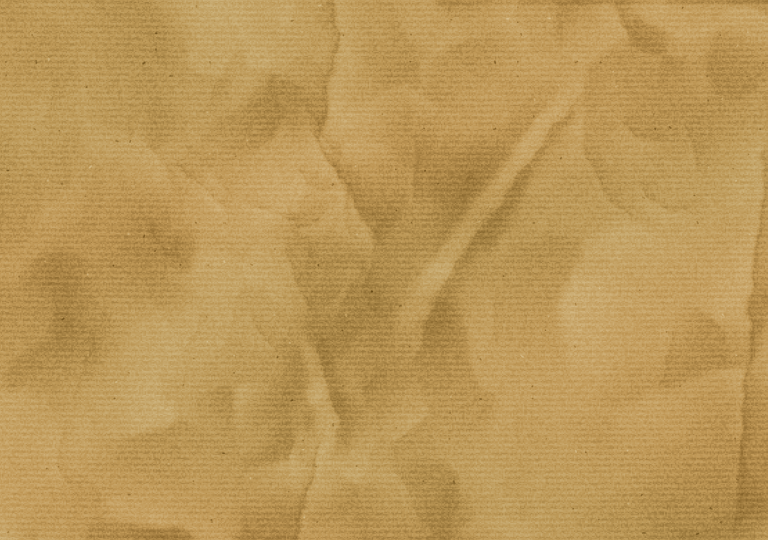
Give the GLSL for this texture, as a Shadertoy shader.

```glsl
// Creased brown kraft paper: fine horizontal ribs, fibre grain and specks.
// Layered sines give the broad shading, smooth cellular noise the crumpled
// facets, and bent line distances the long folds and small wrinkles.

#define RIBS 90.0
#define RIB_DEPTH 0.26
#define GRAIN_DEPTH 1.1
#define WAVE_DEPTH 0.24
#define FACET_DEPTH 1.15
#define FOLD_DEPTH 0.9
#define WRINKLES 46
#define SPECK_GRID 40.0
#define SPECK_SHARE 0.08
#define DARK_KRAFT vec3(0.63, 0.49, 0.25)
#define MID_KRAFT vec3(0.745, 0.595, 0.337)
#define PALE_KRAFT vec3(0.79, 0.668, 0.44)

float hash(vec2 p) {
    vec3 q = fract(p.xyx * 0.1031);
    q += dot(q, q.yzx + 33.33);
    return fract((q.x + q.y) * q.z);
}

vec2 hash2(vec2 p) {
    return vec2(hash(p), hash(p + 71.7));
}

float noise(vec2 p) {
    vec2 i = floor(p), f = fract(p);
    f = f * f * (3.0 - 2.0 * f);
    return mix(mix(hash(i), hash(i + vec2(1, 0)), f.x),
               mix(hash(i + vec2(0, 1)), hash(i + vec2(1, 1)), f.x), f.y);
}

// Broad undulation from turned and bent sines
float softWaves(vec2 p) {
    float sum = 0.0, amp = 1.0;
    p *= 5.0;
    for (int i = 0; i < 4; i++) {
        p = mat2(0.8, 0.6, -0.6, 0.8) * p * 1.6 + 1.7;
        sum += amp * sin(p.x + 1.3 * sin(p.y * 0.8));
        amp *= 0.62;
    }
    return sum;
}

// Tilted cells, blended so that their borders become creases
float facets(vec2 p, float sharpness) {
    vec2 cell = floor(p);
    float sum = 0.0, total = 1e-8;
    for (int y = -1; y <= 1; y++)
    for (int x = -1; x <= 1; x++) {
        vec2 id = cell + vec2(x, y);
        vec2 q = p - id - hash2(id + 50.0);
        float weight = exp(-sharpness * dot(q, q));
        sum += weight * dot(q, hash2(id + 90.0) * 2.0 - 1.0);
        total += weight;
    }
    return sum / total;
}

// Position along a bent line (x) and signed distance to its left (y)
vec2 alongLine(vec2 p, vec2 a, vec2 b, float bend) {
    vec2 ab = b - a, q = p - a;
    float t = dot(q, ab) / dot(ab, ab);
    float d = (ab.x * q.y - ab.y * q.x) / length(ab);
    return vec2(t, d - bend * sin(3.1416 * clamp(t, 0.0, 1.0)));
}

float taper(float t) {
    return smoothstep(0.0, 0.2, t) * smoothstep(1.0, 0.8, t);
}

// Sharp line, lit on its left and shaded on its right
float crease(vec2 p, vec2 a, vec2 b, float bend, float width) {
    vec2 l = alongLine(p, a, b, bend);
    float x = l.y / width;
    float sides = x / (0.4 + abs(x)) * exp(-0.35 * abs(x));
    return taper(l.x) * (sides - 0.7 * exp(-x * x * 2.0));
}

// Raised pale band with a shadow along both sides, deeper on its left
float raisedFold(vec2 p, vec2 a, vec2 b, float bend, vec2 widths) {
    vec2 l = alongLine(p, a, b, bend);
    float x = l.y / mix(widths.x, widths.y, clamp(l.x, 0.0, 1.0));
    float band = smoothstep(-1.7, -0.4, x) * smoothstep(1.2, 0.8, x);
    float shadow = 0.7 * exp(-pow(x - 1.6, 2.0)) + 0.4 * exp(-0.3 * pow(x + 2.4, 2.0));
    return taper(l.x) * (band * (0.55 + 0.7 * noise(p * 22.0)) - shadow);
}

float longFolds(vec2 p) {
    float s = raisedFold(p, vec2(1.10, 0.88), vec2(0.71, 0.29), -0.03, vec2(0.012, 0.027));
    s += raisedFold(p, vec2(0.57, 0.40), vec2(0.60, 0.14), 0.01, vec2(0.012, 0.022));
    s += crease(p, vec2(0.635, 1.1), vec2(0.575, 0.71), 0.01, 0.009);
    s += crease(p, vec2(0.73, 0.52), vec2(0.55, 0.79), 0.008, 0.008);
    s += crease(p, vec2(0.60, 0.22), vec2(0.525, -0.08), 0.01, 0.007);
    s += crease(p, vec2(1.36, -0.05), vec2(1.43, 0.8), 0.008, 0.007);
    return s;
}

// Scattered short creases, every other one drawn to the crumpled middle left
float smallWrinkles(vec2 p) {
    float s = 0.0;
    for (int i = 0; i < WRINKLES; i++) {
        vec2 key = vec2(i, 7.0), r = hash2(key + 20.0);
        vec2 a = hash2(key) * vec2(1.42, 1.0);
        if (i % 2 == 0) a = mix(a, vec2(0.5, 0.55), 0.62);
        float angle = 0.5 + 2.4 * r.x;
        vec2 b = a + vec2(cos(angle), sin(angle)) * mix(0.05, 0.17, r.y);
        float lit = (r.y > 0.35 ? 0.35 : -0.35) + 0.5 * (r.x - 0.3);
        s += lit * crease(p, a, b, 0.05 * (r.x - 0.5), 0.0055);
    }
    return s;
}

// Short fibres: negative is dark, positive is pale
float specks(vec2 p, float pixel) {
    vec2 id = floor(p * SPECK_GRID), r = hash2(id + 11.0);
    vec2 q = (fract(p * SPECK_GRID) - 0.3 - 0.4 * r) / SPECK_GRID;
    float angle = 6.2832 * hash(id + 31.0), reach = 0.002 * r.x * r.x;
    vec2 dir = vec2(cos(angle), sin(angle));
    float d = length(q - dir * clamp(dot(q, dir), -reach, reach));
    float mark = smoothstep(0.001 + pixel, 0.001 - 0.5 * pixel, d);
    return mark * step(hash(id), SPECK_SHARE) * (r.y > 0.7 ? 1.3 : -1.6);
}

void mainImage(out vec4 fragColor, in vec2 fragCoord) {
    vec2 p = fragCoord / iResolution.y;
    vec2 wobble = vec2(noise(p * 14.0), noise(p * 14.0 + 40.0)) - 0.5;
    wobble += 0.4 * (vec2(noise(p * 45.0), noise(p * 45.0 + 80.0)) - 0.5);
    vec2 bent = p + 0.026 * wobble;

    // Sheet relief
    float waves = softWaves(p);
    float crumpled = smoothstep(-0.6, 1.2, softWaves(p * 0.7 + 3.0));
    crumpled = max(crumpled, exp(-9.0 * dot(p - vec2(0.5, 0.55), p - vec2(0.5, 0.55))));
    float tone = 0.1 + WAVE_DEPTH * waves;
    tone += FACET_DEPTH * facets(bent * 3.5 + 0.15 * waves, 34.0);
    tone += FACET_DEPTH * crumpled * facets(bent * vec2(9.0, 7.0), 45.0);
    tone += FOLD_DEPTH * (longFolds(bent) + smallWrinkles(bent));
    tone -= 0.9 * smoothstep(0.985, 1.0, p.y) * smoothstep(0.7, 1.1, p.x);
    tone = tone < 0.0 ? tone / (1.0 - 0.2 * tone) : tone / (1.0 + 0.2 * tone);

    // Ribs, grain and specks
    float ribBreak = 0.7 + 0.6 * noise(p * vec2(40.0, RIBS));
    tone += RIB_DEPTH * ribBreak * sin(6.2832 * (RIBS * p.y + 0.4 * sin(2.0 * p.x)));
    tone += GRAIN_DEPTH * (noise(p * vec2(390.0, 430.0)) - 0.5);
    tone += specks(p, 1.0 / iResolution.y);

    // Kraft colour ramp with a faint drift of hue
    vec3 color = MID_KRAFT + max(tone, 0.0) * (PALE_KRAFT - MID_KRAFT)
               + min(tone, 0.0) * (MID_KRAFT - DARK_KRAFT);
    color.r += 0.008 * sin(4.0 * p.x + 3.0 * sin(5.0 * p.y));
    fragColor = vec4(clamp(color, 0.0, 1.0), 1.0);
}
```
